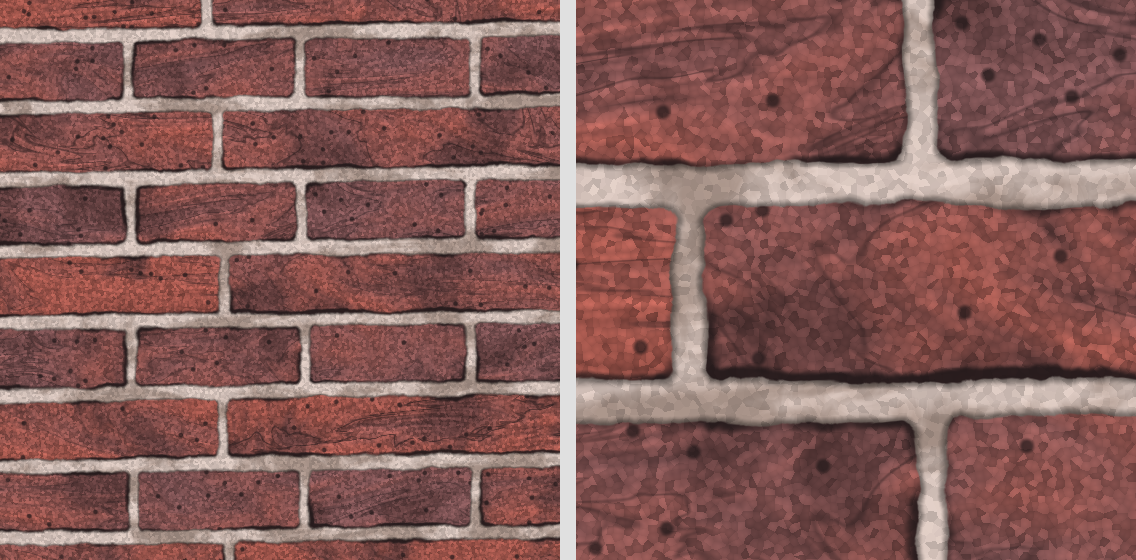
Left: the whole. Right: its middle third, enlarged.
A WebGL 1 fragment shader for this texture:

```glsl
precision highp float;
uniform vec2 u_resolution;

// Layout, in units of the canvas height
const float COURSES = 7.8;
const float TILT = 0.012;
const float BRICK_HALF_HEIGHT = 0.0515;
const float JOINT_HALF_WIDTH = 0.0095;
const float JOINT_JITTER = 0.007;
const float HEADER_PITCH = 0.305;
const float HEADER_START = 0.235;
const float STRETCHER_PITCH = 0.64;
const float STRETCHER_START = 0.377;
const float STRETCHER_DRIFT = 0.035;
const float CORNER = 0.009;
const float EDGE_ROUGHNESS = 0.0045;

// Surface
const float CREASE_DEPTH = 0.55;
const float RELIEF = 0.75;
const float GRAIN = 0.36;
const vec3 PLUM = vec3(0.50, 0.33, 0.335);
const vec3 RUST = vec3(0.64, 0.34, 0.30);
const vec3 UMBER = vec3(0.36, 0.23, 0.23);
const vec3 CHAR = vec3(0.13, 0.095, 0.10);
const vec3 MORTAR_LIGHT = vec3(0.82, 0.75, 0.72);
const vec3 MORTAR_DIRTY = vec3(0.60, 0.52, 0.48);

float hash(vec2 p) {
  return fract(sin(dot(p, vec2(12.99, 78.23))) * 4375.85);
}

// Cellular noise: distance to the nearest seed, and that seed's random value
vec2 cells(vec2 p) {
  vec2 base = floor(p);
  vec2 nearest = vec2(8.0, 0.0);
  for (int j = -1; j <= 1; j++) {
    for (int i = -1; i <= 1; i++) {
      vec2 c = base + vec2(float(i), float(j));
      vec2 seed = c + vec2(hash(c), hash(c + 37.3));
      float d = distance(p, seed);
      if (d < nearest.x) nearest = vec2(d, hash(c + 71.7));
    }
  }
  return nearest;
}

// Layered, warped and rotated sines, roughly -0.7 to 0.7
float waves(vec2 p) {
  float sum = 0.0;
  float amp = 0.5;
  for (int i = 0; i < 5; i++) {
    p = mat2(0.8, 0.6, -0.6, 0.8) * p * 1.8 + 1.7;
    p += 0.55 * sin(p.yx * 1.2);
    sum += amp * sin(p.x) * sin(p.y);
    amp *= 0.6;
  }
  return sum;
}

float jointX(float index, float course, float start, float pitch) {
  return start + pitch * index + JOINT_JITTER * (2.0 * hash(vec2(index, course)) - 1.0);
}

float roundedBox(vec2 p, vec2 halfSize, float radius) {
  vec2 q = abs(p) - halfSize + radius;
  return length(max(q, 0.0)) + min(max(q.x, q.y), 0.0) - radius;
}

void main() {
  vec2 p = gl_FragCoord.xy / u_resolution.y;
  float aa = 1.2 / u_resolution.y;

  // Courses counted from the top, stretchers and headers alternating
  float depth = 1.0 - p.y + TILT * p.x;
  float course = floor(depth * COURSES + 0.5);
  float header = mod(course, 2.0);
  float pitch = mix(STRETCHER_PITCH, HEADER_PITCH, header);
  float start = mix(STRETCHER_START + STRETCHER_DRIFT * course / COURSES, HEADER_START, header);

  // Brick between two jittered joints
  float index = floor((p.x - start) / pitch);
  if (p.x < jointX(index, course, start, pitch)) index -= 1.0;
  if (p.x > jointX(index + 1.0, course, start, pitch)) index += 1.0;
  float left = jointX(index, course, start, pitch);
  float right = jointX(index + 1.0, course, start, pitch);
  vec2 id = vec2(index, course) + 5.0;
  float tone = hash(id + 3.1);
  vec2 local = vec2(p.x - 0.5 * (left + right), course / COURSES - depth);
  local.y += 0.003 * (hash(id + 9.4) - 0.5);
  vec2 halfSize = vec2(0.5 * (right - left) - JOINT_HALF_WIDTH, BRICK_HALF_HEIGHT);
  float d = roundedBox(local, halfSize, CORNER);
  d += EDGE_ROUGHNESS * (waves(p * 16.0 + id) + 0.4 * waves(p * 55.0));

  // Folded clay, lit from above
  vec2 clay = vec2(p.x * 6.0, p.y * 17.0 + (hash(id + 6.2) - 0.5) * 7.0 * p.x) + id * 4.7;
  float fold = waves(clay);
  float slope = fold - waves(clay + vec2(0.0, 0.06));
  float folded = mix(0.35, 1.0, hash(id + 1.6)) * mix(1.0, 0.7, header);
  float crease = smoothstep(0.07, 0.0, abs(fold + 0.12)) * folded;
  float blotch = waves(p * 9.0 + id * 2.3);
  vec2 grit = cells(p * 210.0);
  vec2 pit = cells(p * 42.0);

  float redness = mix(0.72, 0.25, header) + 0.5 * (tone - 0.5) + 0.55 * fold;
  vec3 brick = mix(PLUM, RUST, clamp(redness, 0.0, 1.0));
  brick = mix(brick, UMBER, smoothstep(-0.1, 0.65, blotch - 0.4 * fold) * 0.75);
  brick *= 1.0 + RELIEF * folded * clamp(slope, -0.4, 0.4);
  brick *= 1.0 + GRAIN * (grit.y - 0.5) - 0.12 * grit.x;
  brick = mix(brick, CHAR, crease * CREASE_DEPTH);
  brick = mix(brick, CHAR, step(0.86, pit.y) * smoothstep(0.24, 0.1, pit.x) * 0.7);

  // Burnt rims, heaviest along the lower edge
  float rim = smoothstep(-0.014, 0.0, d);
  float under = smoothstep(-0.7, -1.0, local.y / BRICK_HALF_HEIGHT);
  float burnt = smoothstep(0.55, 1.0, rim * (0.72 + 0.25 * under) + 0.55 * blotch);
  brick = mix(brick, CHAR, burnt * 0.9);

  // Sandy mortar with stains and contact shadow
  float stain = smoothstep(-0.25, 0.5, waves(p * vec2(8.0, 20.0)) + 0.25 * waves(p * 60.0));
  vec3 mortar = mix(MORTAR_LIGHT, MORTAR_DIRTY, stain * 0.85);
  mortar *= 1.0 + 0.2 * (grit.y - 0.5);
  mortar *= mix(0.58, 1.0, smoothstep(0.0, 0.005, d));

  gl_FragColor = vec4(mix(brick, mortar, smoothstep(-aa, aa, d)), 1.0);
}
```
